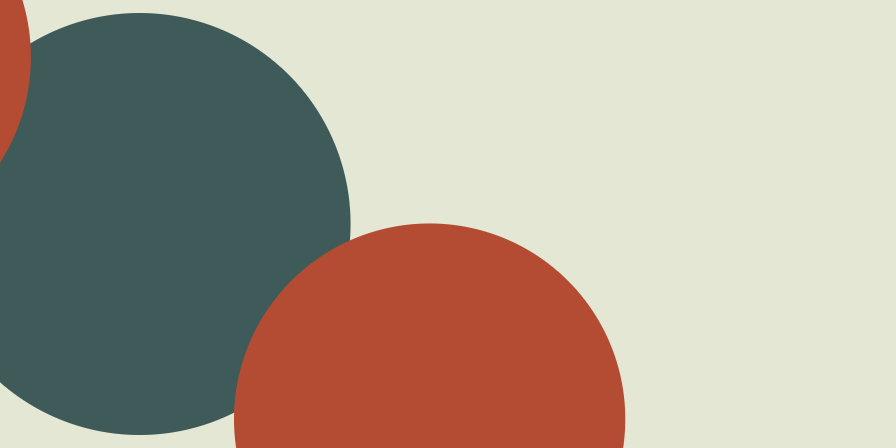
Give the GLSL for this background, as a WebGL 1 fragment shader.

```glsl
precision highp float;
// Flat background of three large overlapping discs, one teal and two rust, on cream.

uniform vec2 u_resolution;

// Palette
const vec3 CREAM = vec3(0.894, 0.906, 0.827);
const vec3 TEAL = vec3(0.243, 0.353, 0.349);
const vec3 RUST = vec3(0.702, 0.298, 0.196);

// Disc centres and radii, in canvas heights
const vec2 TEAL_CENTER = vec2(0.3115, 0.5);
const float TEAL_RADIUS = 0.471;
const vec2 CORNER_CENTER = vec2(-0.3677, 0.8724);
const vec2 LOWER_CENTER = vec2(0.959, 0.0645);
const float RUST_RADIUS = 0.4367;

// Coverage of a disc, softened over one pixel
float disc(vec2 p, vec2 center, float radius) {
    float signedDistance = length(p - center) - radius;
    return clamp(0.5 - signedDistance * u_resolution.y, 0.0, 1.0);
}

void main() {
    vec2 p = gl_FragCoord.xy / u_resolution.y;

    // Layers from back to front
    vec3 color = CREAM;
    color = mix(color, TEAL, disc(p, TEAL_CENTER, TEAL_RADIUS));
    color = mix(color, RUST, disc(p, CORNER_CENTER, RUST_RADIUS));
    color = mix(color, RUST, disc(p, LOWER_CENTER, RUST_RADIUS));

    gl_FragColor = vec4(color, 1.0);
}
```
